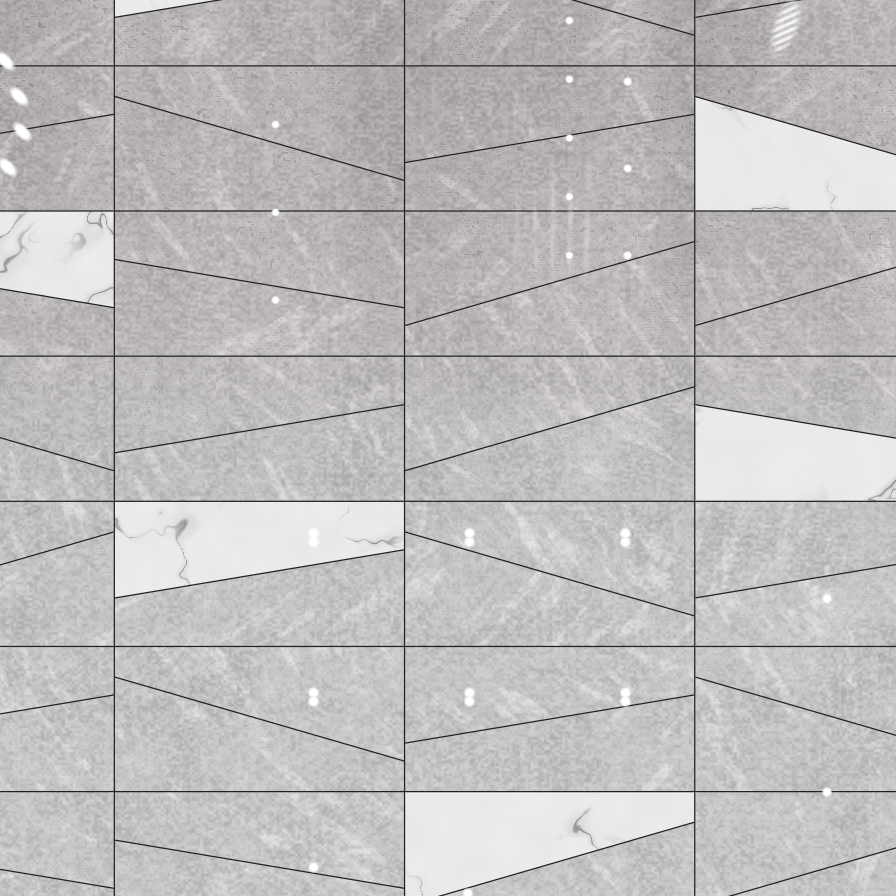
A WebGL 2 fragment shader for this pattern:

```glsl
#version 300 es
precision highp float;
uniform vec2 u_resolution;
out vec4 fragColor;

float hash(vec2 p) {
  return fract(sin(dot(p, vec2(127.1, 311.7))) * 43758.5453);
}

float noise(vec2 p) {
  vec2 i = floor(p), f = fract(p);
  f = f * f * (3.0 - 2.0 * f);
  return mix(mix(hash(i), hash(i + vec2(1, 0)), f.x),
             mix(hash(i + vec2(0, 1)), hash(i + vec2(1, 1)), f.x), f.y);
}

float fbm(vec2 p) {
  float sum = 0.0, amp = 0.53;
  for (int i = 0; i < 4; i++) {
    sum += amp * noise(p);
    p = mat2(1.6, 1.2, -1.2, 1.6) * p + 7.3;
    amp *= 0.5;
  }
  return sum;
}

// Grainy grey stone with slanted pale streaks, darker towards the top
vec3 stone(vec2 p, float seed) {
  float angle = mix(-1.25, -0.45, fract(seed * 7.0));
  if (seed > 0.72) angle = -angle;
  vec2 along = vec2(cos(angle), sin(angle));
  vec2 q = vec2(dot(p, along), dot(p, vec2(-along.y, along.x))) + seed * 31.0;
  q.y += 0.012 * fbm(q * 18.0);
  float streak = smoothstep(0.56, 0.72, fbm(q * vec2(14.0, 75.0)));
  float patches = fbm(p * 22.0 + seed * 50.0);
  float grain = noise(p * 340.0 + seed * 90.0);
  float coarse = noise(p * vec2(150.0, 190.0) + seed * 40.0);
  float top = smoothstep(0.25, 0.95, p.y);
  float tone = mix(0.775, 0.70, top);
  tone += 0.12 * (grain - 0.5) + 0.06 * (coarse - 0.5) + 0.10 * (patches - 0.5);
  tone -= 0.17 * smoothstep(0.6, 0.95, grain) * smoothstep(0.42, 0.65, patches) * (0.5 + 0.5 * top);
  tone += 0.07 * streak * (0.6 + 0.4 * coarse);
  tone += 0.07 * top * (noise(vec2(p.x * 17.0, p.y * 2.0)) - 0.5);
  return tone * mix(vec3(1.0, 0.99, 1.0), vec3(1.01, 0.985, 0.99), top);
}

// White marble with broken, thin grey veins
vec3 marble(vec2 p) {
  vec2 q = p * 9.0 + 1.6 * fbm(p * 14.0);
  float ridge = abs(fbm(q) - 0.5);
  float strength = smoothstep(0.35, 0.75, noise(p * 17.0 + 4.0));
  float vein = (1.0 - smoothstep(0.0, 0.014, ridge)) * strength;
  float haze = (1.0 - smoothstep(0.0, 0.09, ridge)) * strength;
  float tone = 0.92 + 0.03 * (fbm(p * 30.0) - 0.5) - 0.06 * haze - 0.28 * vein;
  return tone * vec3(0.997, 0.997, 1.0);
}

float spot(vec2 p, vec2 center, float radius) {
  return 1.0 - smoothstep(radius * 0.6, radius * 1.3, length(p - center));
}

// Lamp reflections and faint streaks on the polished surface
float glare(vec2 p) {
  float g = 0.0;
  for (int i = 0; i < 3; i++) {
    float k = float(i);
    for (int j = 0; j < 4; j++) {
      vec2 c = vec2(0.35 + 0.174 * k, 0.4 - 0.178 * float(j / 2));
      g = max(g, spot(p, c + vec2(0, 0.0048 * float(2 * (j % 2) - 1)), 0.0058));
    }
    g = max(g, spot(p, vec2(0.3075, 0.861 - 0.098 * k), 0.0042));
    g = max(g, spot(p, vec2(0.7005, 0.909 - 0.097 * k), 0.0045));
  }
  for (int i = 0; i < 5; i++) {
    float k = float(i);
    g = max(g, spot(p, vec2(0.6355, 0.977 - 0.0655 * k), 0.0042));
    float x = 0.578 + 0.0195 * k + 0.04 * (0.76 - p.y) * (1.0 - 0.5 * k);
    float fade = smoothstep(0.67, 0.72, p.y) * (1.0 - smoothstep(0.76, 0.85, p.y));
    g = max(g, 0.4 * fade * exp(-pow((p.x - x) / 0.003, 2.0)) * noise(p * vec2(90, 45)));
  }
  for (int i = 0; i < 2; i++) {
    float k = float(i);
    g = max(g, spot(p, vec2(0.923, 0.332 - 0.216 * k), 0.0052));
    g = max(g, spot(p, vec2(0.35 + 0.172 * k, 0.032 - 0.029 * k), 0.0055));
  }
  for (int i = 0; i < 4; i++) {
    float k = float(i);
    vec2 d = p - vec2(0.016 + 0.011 * sin(k * 1.7 - 1.2), 0.932 - 0.0395 * k);
    g = max(g, spot(vec2(d.x + d.y * 0.6, d.y * 0.8), vec2(0), 0.008));
  }
  vec2 w = p - vec2(0.877, 0.97);
  w.x -= 0.3 * w.y;
  float window = spot(w * vec2(1.0, 0.45), vec2(0), 0.0135);
  return max(g, window * (0.55 + 0.35 * sin(w.y * 700.0 - w.x * 350.0)));
}

void main() {
  vec2 p = gl_FragCoord.xy / u_resolution;
  float pixel = 1.0 / min(u_resolution.x, u_resolution.y);
  vec2 tile = vec2(0.3239, 0.162);
  vec2 grid = (p - vec2(0.1276, 0.1165)) / tile;
  vec2 id = floor(grid), f = fract(grid);
  int column = int(id.x) + 1, row = 5 - int(id.y);

  // Each tile is cut by a slanted joint; the slopes recur every four rows
  mat4 slopes = mat4(0.58, 0.333, -0.58, 0.333,  0.333, -0.58, 0.333, -0.58,
                     -0.333, -0.333, 0.58, 0.58,  -0.58, 0.333, 0.58, -0.333);
  float slope = slopes[row % 4][column];
  float cut = (f.y - 0.5 - slope * (f.x - 0.5)) * tile.y / sqrt(1.0 + 0.25 * slope * slope);

  // Marble column per row, counted from one: positive above the cut, negative below
  int marbleColumn = int[7](2, -4, 1, -4, 2, 0, 3)[row];
  bool isMarble = abs(marbleColumn) == column + 1 && (marbleColumn > 0) == (cut > 0.0);
  float seed = hash(id + 17.0 + step(0.0, cut) * 5.3);
  vec3 color = isMarble ? marble(p) : stone(p, seed);

  // Dark joints
  vec2 edge = min(f, 1.0 - f) * tile;
  float joint = min(min(edge.x, edge.y), abs(cut));
  color = mix(color, vec3(0.13, 0.13, 0.14), clamp((0.0007 - joint) / pixel + 0.5, 0.0, 1.0));
  color = mix(color, vec3(1.0), glare(p));
  fragColor = vec4(color, 1.0);
}
```
